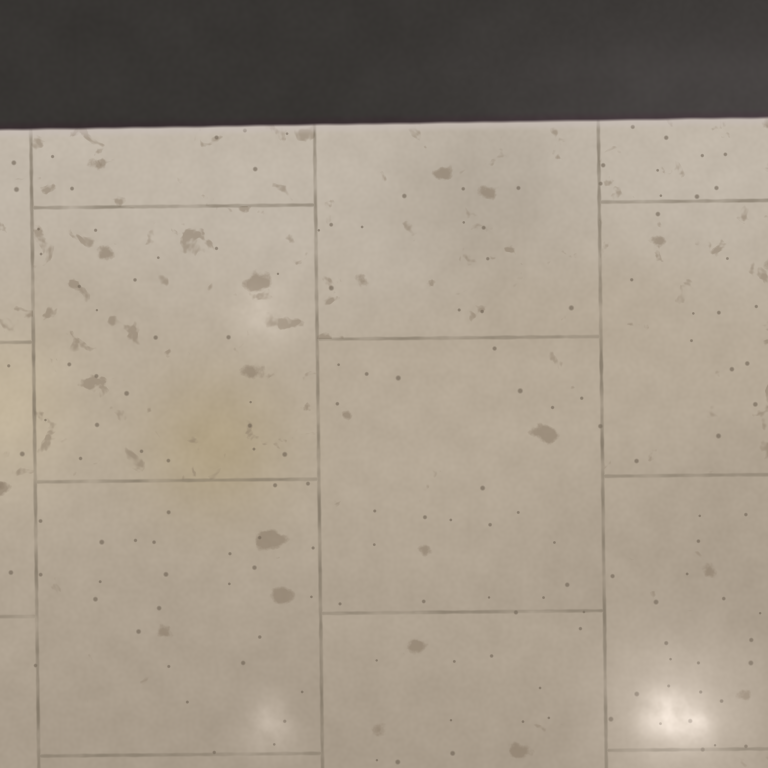
Give the GLSL for this texture, as a WebGL 2 fragment shader.

```glsl
#version 300 es
precision highp float;

uniform vec2 u_resolution;
out vec4 fragColor;

#define TILE_SIZE vec2(0.3695, 0.357)
#define TILE_ORIGIN vec2(0.0505, 0.015)
#define COLUMN_SHIFT 0.51
#define JOINT_WIDTH 0.0018
#define BAND_EDGE 0.831
#define BAND_SLOPE 0.016
#define STONE_SHADE vec3(0.655, 0.605, 0.54)
#define STONE_MID vec3(0.71, 0.66, 0.59)
#define STONE_LIGHT vec3(0.755, 0.715, 0.66)
#define STAIN_COLOR vec3(0.53, 0.47, 0.40)
#define JOINT_COLOR vec3(0.47, 0.43, 0.37)
#define BAND_COLOR vec3(0.22, 0.21, 0.20)

vec2 hash2(vec2 p) {
    vec3 q = fract(p.xyx * vec3(0.1031, 0.1030, 0.0973));
    q += dot(q, q.yzx + 33.33);
    return fract((q.xx + q.yz) * q.zy);
}

float cornerSlope(vec2 cell, vec2 offset) {
    float angle = 6.2832 * hash2(cell).x;
    return dot(vec2(cos(angle), sin(angle)), offset);
}

float gradientNoise(vec2 p) {
    vec2 i = floor(p), f = fract(p), e = vec2(1.0, 0.0);
    vec2 w = f * f * f * (f * (f * 6.0 - 15.0) + 10.0);
    float low = mix(cornerSlope(i, f), cornerSlope(i + e, f - e), w.x);
    float high = mix(cornerSlope(i + e.yx, f - e.yx), cornerSlope(i + 1.0, f - 1.0), w.x);
    return mix(low, high, w.y);
}

float fbm(vec2 p) {
    float sum = 0.0, amplitude = 1.0;
    for (int i = 0; i < 4; i++) {
        sum += amplitude * gradientNoise(p);
        p = mat2(1.6, 1.2, -1.2, 1.6) * p + 7.3;
        amplitude *= 0.5;
    }
    return sum;
}

float glow(vec2 p, vec2 center, float radius) {
    vec2 d = (p - center) / radius;
    return exp(-dot(d, d));
}

// Fossil veins, larger blotches and pits, different in every tile
vec3 addStains(vec3 color, vec2 p, vec2 tile, vec2 local) {
    vec2 seed = 40.0 * hash2(tile + 17.0);
    vec2 q = p + 0.01 * vec2(gradientNoise(p * 30.0), gradientNoise(p * 30.0 + 9.0));
    float density = step(0.5, tile.y) * (0.75 + 0.25 * step(tile.x, 0.5));
    float threshold = mix(0.68, 0.37, density);
    float vein = fbm(q * 27.0 + seed) + 0.5 * gradientNoise(p * 7.0 + seed);
    color = mix(color, STAIN_COLOR, 0.48 * smoothstep(threshold, threshold + 0.25, vein));

    for (int i = 0; i < 3; i++) {
        vec2 random = hash2(tile * 5.0 + float(i) * 13.0 + 61.0);
        vec2 d = local - (0.1 + 0.8 * random) * TILE_SIZE;
        float radius = mix(0.006, 0.018, random.x * random.y);
        float dist = length(d * vec2(0.85, 1.15)) + 0.009 * fbm(p * 45.0 + seed);
        color = mix(color, STAIN_COLOR, 0.55 * (1.0 - smoothstep(radius - 0.004, radius + 0.003, dist)));
    }

    vec2 grid = p * 26.0, cell = floor(grid);
    vec2 place = hash2(cell + 91.0), kind = hash2(cell + 203.0);
    float pit = length(fract(grid) - 0.2 - 0.6 * place) / 26.0;
    float size = mix(0.0012, 0.0035, kind.y);
    float mark = step(0.72, kind.x) * (1.0 - smoothstep(size * 0.4, size + 0.0012, pit));
    return mix(color, STAIN_COLOR * 0.75, 0.55 * mark);
}

vec3 stoneFloor(vec2 p, float pixel) {
    // Slightly skewed columns, each second one shifted
    vec2 grid = p - TILE_ORIGIN + vec2(0.0125 * p.y, -0.01 * p.x);
    vec2 tile = vec2(floor(grid.x / TILE_SIZE.x), 0.0);
    grid.y -= COLUMN_SHIFT * TILE_SIZE.y * mod(tile.x, 2.0);
    tile.y = floor(grid.y / TILE_SIZE.y);
    vec2 local = grid - tile * TILE_SIZE;

    // Broad light over the stone
    float shade = p.y - 0.16 * smoothstep(0.55, 1.0, p.x) * (1.0 - smoothstep(0.3, 0.75, p.y));
    shade += 0.09 * fbm(p * 4.0) + 0.1 * (hash2(tile + 31.0).x - 0.5);
    vec3 color = mix(STONE_SHADE, STONE_MID, smoothstep(0.0, 0.42, shade));
    color = mix(color, STONE_LIGHT, smoothstep(0.48, 0.82, shade));
    color -= 0.055 * glow(p, vec2(0.63, 0.75), 0.12);
    color -= vec3(0.02, 0.03, 0.07) * glow(p, vec2(0.28, 0.42), 0.09);
    color += vec3(0.05, 0.045, 0.02) * glow(p, vec2(0.0, 0.47), 0.1);
    color += 0.018 * fbm(p * 24.0) + 0.012 * gradientNoise(p * 150.0);
    color = addStains(color, p, tile, local);

    // Worn joints
    vec2 joint = min(local, TILE_SIZE - local) + 0.0008 * gradientNoise(p * 60.0);
    vec2 line = 1.0 - smoothstep(JOINT_WIDTH * 0.3, JOINT_WIDTH * 1.3 + pixel, joint);
    float wear = clamp(0.65 + 0.7 * fbm(p * 18.0 + 5.0), 0.2, 1.0);
    color = mix(color, JOINT_COLOR, wear * max(line.x * 0.75, line.y * 0.6));

    // Reflected lamps
    float sparkle = 0.8 + 0.5 * fbm(p * 30.0);
    float lamp = 0.13 * glow(p, vec2(0.885, 0.07), 0.1);
    lamp += sparkle * 0.19 * glow(p, vec2(0.87, 0.07), 0.035);
    lamp += sparkle * 0.14 * glow(p, vec2(0.91, 0.055), 0.022);
    lamp += sparkle * 0.11 * glow(p, vec2(0.35, 0.055), 0.035);
    lamp += sparkle * 0.07 * glow(p, vec2(0.34, 0.59), 0.04);
    return color + lamp * vec3(1.0, 0.99, 1.02);
}

void main() {
    vec2 p = gl_FragCoord.xy / u_resolution;
    float pixel = 1.0 / u_resolution.y;
    vec3 color = stoneFloor(p, pixel);

    // Dark band with a pale rim below it
    float above = p.y - BAND_EDGE - BAND_SLOPE * p.x - 0.001 * gradientNoise(p * 25.0);
    color = mix(color, vec3(0.78, 0.74, 0.72), 0.6 * smoothstep(-0.014, -0.002, above));
    float sheen = smoothstep(0.35, 1.0, p.x) * (1.0 - 0.6 * smoothstep(0.05, 0.16, above));
    vec3 band = BAND_COLOR + vec3(0.06, 0.055, 0.06) * sheen;
    band += 0.012 * fbm(p * 14.0) + 0.008 * gradientNoise(p * 120.0);
    band += vec3(0.0, -0.03, -0.01) * (1.0 - smoothstep(0.0, 0.014, above));
    color = mix(color, band, smoothstep(-0.0015 - pixel, 0.0015 + pixel, above));
    fragColor = vec4(clamp(color, 0.0, 1.0), 1.0);
}
```
